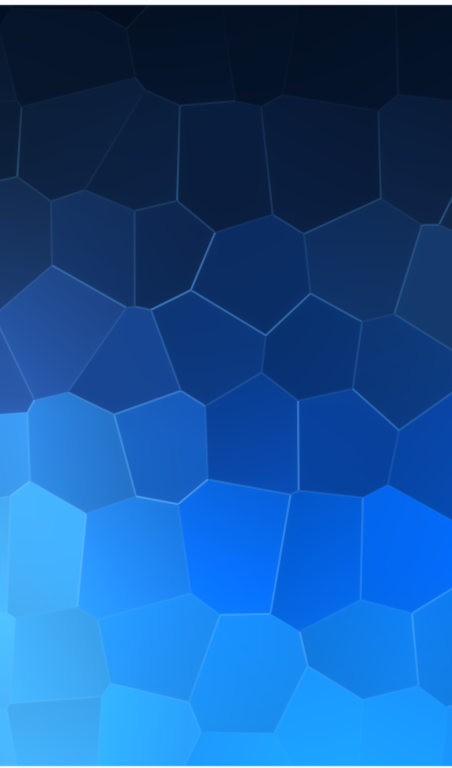
Reproduce this background procedurally as a Shadertoy shader.

```glsl
// Irregular glassy cells fading from midnight blue to bright azure, lit from the left.

const vec2 CELL_SIZE = vec2(0.118, 0.13);   // in canvas heights
const float ROW_ORIGIN = 0.47;              // height of one row boundary
const vec3 PAPER = vec3(0.98, 0.99, 1.0);
const vec3 EDGE_LIGHT = vec3(0.42, 0.74, 1.0);

float hash1(vec2 p) {
    vec3 q = fract(vec3(p.xyx) * vec3(0.1031, 0.1030, 0.0973));
    q += dot(q, q.yzx + 33.33);
    return fract((q.x + q.y) * q.z);
}

vec2 hash2(vec2 p) {
    return vec2(hash1(p + 17.0), hash1(p + 61.0));
}

// Centre of a jittered cell; alternate rows are staggered.
vec2 cellSeed(vec2 id) {
    vec2 jitter = (hash2(id) - 0.5) * vec2(0.75, 0.65);
    float stagger = 0.45 * mod(id.y, 2.0);
    return (id + 0.5 + jitter + vec2(stagger, 0.0)) * CELL_SIZE + vec2(0.0, ROW_ORIGIN);
}

// Blend to the next colour while the height falls from one level to another.
vec3 descend(vec3 colour, vec3 next, float high, float low, float height) {
    return mix(colour, next, clamp((high - height) / (high - low), 0.0, 1.0));
}

// Large-scale light; uv runs from 0 to 1 on both axes.
vec3 lightField(vec2 uv) {
    float h = uv.y;
    vec3 middle = vec3(0.01, 0.055, 0.12);
    middle = descend(middle, vec3(0.04, 0.125, 0.27), 1.0, 0.74, h);
    middle = descend(middle, vec3(0.03, 0.19, 0.44), 0.74, 0.55, h);
    middle = descend(middle, vec3(0.03, 0.27, 0.66), 0.55, 0.43, h);
    middle = descend(middle, vec3(0.01, 0.40, 0.93), 0.43, 0.27, h);
    middle = descend(middle, vec3(0.10, 0.59, 1.0), 0.27, 0.09, h);

    vec3 left = vec3(0.01, 0.06, 0.13);
    left = descend(left, vec3(0.07, 0.16, 0.29), 1.0, 0.74, h);
    left = descend(left, vec3(0.17, 0.36, 0.69), 0.74, 0.54, h);
    left = descend(left, vec3(0.23, 0.61, 0.97), 0.50, 0.43, h);
    left = descend(left, vec3(0.29, 0.72, 1.0), 0.43, 0.27, h);

    float fromLeft = uv.x / 0.32;
    float fromHaze = (h - 0.62) / 0.14;
    float haze = smoothstep(0.6, 1.0, uv.x) * exp(-fromHaze * fromHaze);
    return mix(middle, left, exp(-fromLeft * fromLeft)) + vec3(0.045, 0.05, 0.03) * haze;
}

// Colour of one pane: mostly flat, with a slight slanted sheen.
vec3 paneColour(vec2 p, vec2 id, float aspect) {
    vec2 seed = cellSeed(id);
    vec2 tonePoint = mix(p, seed, 0.65) / vec2(aspect, 1.0);
    tonePoint.x = max(tonePoint.x, 0.0);
    float angle = 6.2832 * hash1(id + 5.0);
    float sheen = dot(p - seed, vec2(cos(angle), sin(angle)));
    float tint = 1.0 + 0.12 * (hash1(id + 9.0) - 0.5) + 0.7 * sheen;
    return lightField(tonePoint) * tint;
}

void mainImage(out vec4 fragColor, in vec2 fragCoord) {
    vec2 p = fragCoord / iResolution.y;
    vec2 uv = fragCoord / iResolution.xy;
    float aspect = iResolution.x / iResolution.y;
    float pixel = 1.0 / iResolution.y;

    // Nearest cell.
    vec2 base = floor((p - vec2(0.0, ROW_ORIGIN)) / CELL_SIZE);
    vec2 nearId = base;
    float nearest = 1e5;
    for (int j = -2; j <= 2; j++) {
        for (int i = -2; i <= 2; i++) {
            vec2 id = base + vec2(i, j);
            float d = distance(p, cellSeed(id));
            if (d < nearest) { nearest = d; nearId = id; }
        }
    }

    // Closest straight border and the cell behind it.
    vec2 nearSeed = cellSeed(nearId);
    vec2 otherId = nearId;
    float border = 1e5;
    for (int j = -2; j <= 2; j++) {
        for (int i = -2; i <= 2; i++) {
            if (i == 0 && j == 0) continue;
            vec2 id = nearId + vec2(i, j);
            vec2 seed = cellSeed(id);
            float d = dot(0.5 * (nearSeed + seed) - p, normalize(seed - nearSeed));
            if (d < border) { border = d; otherId = id; }
        }
    }

    // Panes with antialiased joins.
    vec3 colour = mix(paneColour(p, otherId, aspect), paneColour(p, nearId, aspect),
                      smoothstep(-pixel, pixel, border));

    // Fine rim lines, strongest in the lower left and middle bands.
    float rim = 1.0 - smoothstep(0.0004, 0.0008 + 1.2 * pixel, border);
    float halo = exp(-border / 0.004);
    float pairStrength = hash1(nearId + otherId + 40.0);
    float band = smoothstep(1.0, 0.55, uv.y) * mix(0.35, 1.0, smoothstep(0.0, 0.25, uv.y));
    float strength = (0.12 + 0.55 * pairStrength * pairStrength) * (0.12 + band)
                   * mix(1.0, 0.6, uv.x);
    colour = mix(colour, EDGE_LIGHT, strength * (0.8 * rim + 0.10 * halo));

    // Pale strips along the top and bottom.
    float strip = smoothstep(0.9935 - pixel, 0.9935 + pixel, uv.y)
                + 1.0 - smoothstep(0.0025 - pixel, 0.0025 + pixel, uv.y);
    fragColor = vec4(mix(colour, PAPER, clamp(strip, 0.0, 1.0)), 1.0);
}
```
